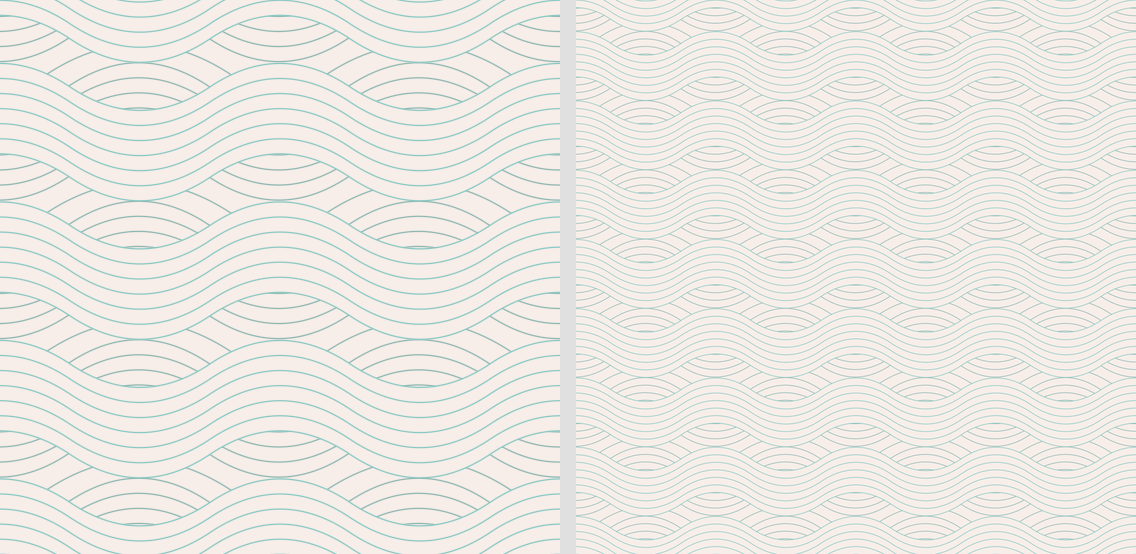
Left: one tile. Right: repeated 2 by 2.
A Shadertoy shader for this pattern:

```glsl
const vec2 REPEATS = vec2(2.0, 4.0);
const float WAVE_HEIGHT = 0.339;   // crest to trough, in rows
const float LINE_GAP = 0.1088;     // between lines of a band, in rows
const float LAST_LINE = 6.0;
const float LINE_WIDTH = 0.0091;   // in rows

const vec3 PAPER = vec3(0.97, 0.932, 0.912);
const vec3 FRONT_INK = vec3(0.53, 0.78, 0.76);
const vec3 BACK_INK = vec3(0.55, 0.71, 0.69);

// Distance from the nearest crest, in periods: 0 at crest, 0.5 at trough
float crestDistance(float phase) {
    return abs(fract(phase + 0.5) - 0.5);
}

// Two joined parabolas: x is the drop below the crest, y its steepness
vec2 waveDrop(float phase, float period) {
    float t = 4.0 * crestDistance(phase);
    float rest = 2.0 - t;
    float drop = t < 1.0 ? 0.5 * t * t : 1.0 - 0.5 * rest * rest;
    return WAVE_HEIGHT * vec2(drop, 4.0 * min(t, rest) / period);
}

// x: distance to the nearest line, y: signed distance to the band
vec2 waveBand(vec2 p, float crestY, float period) {
    vec2 wave = waveDrop(p.x, period);
    float thickness = LAST_LINE * LINE_GAP;
    float margin = 0.5 * (1.0 - thickness);
    float depth = fract(p.y - crestY - wave.x + margin) - margin;
    float nearest = clamp(round(depth / LINE_GAP), 0.0, LAST_LINE);
    float edge = abs(depth - 0.5 * thickness) - 0.5 * thickness;
    return vec2(abs(depth - nearest * LINE_GAP), edge) * inversesqrt(1.0 + wave.y * wave.y);
}

// Single shallow arc that fills the space between back bands
float fillerArc(vec2 p, float crestY, float bend, float period) {
    float t = crestDistance(p.x);
    float slope = 2.0 * bend * t / period;
    float offset = fract(p.y - crestY - bend * t * t + 0.5) - 0.5;
    return abs(offset) * inversesqrt(1.0 + slope * slope);
}

float coverage(float dist, float pixel) {
    return 1.0 - smoothstep(-0.75 * pixel, 0.75 * pixel, dist);
}

void mainImage(out vec4 fragColor, in vec2 fragCoord) {
    vec2 uv = fragCoord / iResolution.xy;
    vec2 p = vec2(uv.x, 1.0 - uv.y) * REPEATS;
    float pixel = REPEATS.y / iResolution.y;
    float period = iResolution.x / REPEATS.x * pixel;

    // Back layer sits half a period away from the front one
    vec2 backP = p - vec2(0.495, 0.0);
    vec2 front = waveBand(p, 0.458, period);
    vec2 back = waveBand(backP, 0.453, period);
    float filler = fillerArc(backP, 0.3195, 2.016, period);

    float halfWidth = 0.5 * LINE_WIDTH;
    float backLines = coverage(min(back.x, filler) - halfWidth, pixel);
    float frontLines = coverage(front.x - halfWidth, pixel);

    // Paint back lines, cover them with the front band, then its lines
    vec3 color = mix(PAPER, BACK_INK, backLines);
    color = mix(color, PAPER, coverage(front.y, pixel));
    color = mix(color, FRONT_INK, frontLines);
    fragColor = vec4(color, 1.0);
}
```
